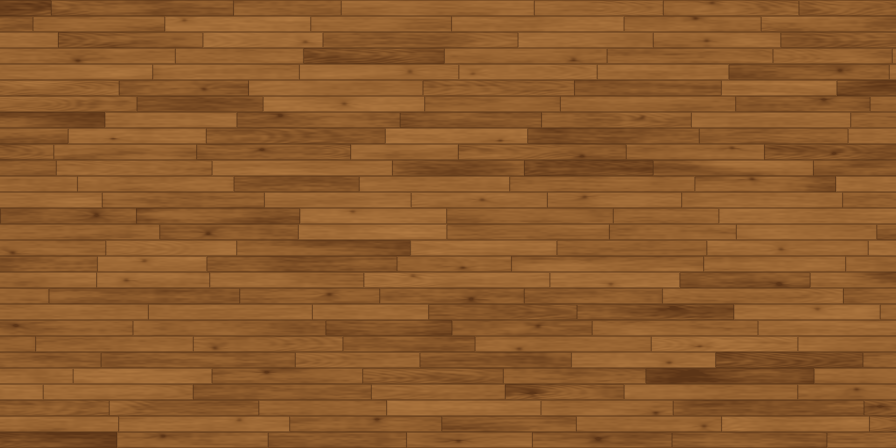
This texture is drawn by a Shadertoy shader. Its source:

```glsl
// Oiled oak strip floor: 28 rows of staggered planks of uneven length.
// Each plank gets its own tone, stretched-noise grain, arched growth rings
// and an occasional knot; thin dark seams separate the planks.

const float ROWS = 28.0;            // plank rows over the canvas height
const float PLANK_LENGTH = 0.3333;  // mean length, in canvas heights
const float LENGTH_JITTER = 0.34;   // joint shift, in mean lengths
const float SEAM_WIDTH = 0.0027;    // in canvas heights
const float SEAM_STRENGTH = 0.72;
const float JOINT_STRENGTH = 0.62;
const float TONE_SPREAD = 0.50;     // light to dark range between planks
const float DARK_CHANCE = 0.16;     // share of planks with dark heartwood
const float RING_CHANCE = 0.40;     // share of planks with arched rings
const float KNOT_CHANCE = 0.35;     // share of planks with a knot

const vec3 DARK_OAK  = vec3(0.41, 0.245, 0.11);
const vec3 MID_OAK   = vec3(0.572, 0.372, 0.182);
const vec3 LIGHT_OAK = vec3(0.67, 0.455, 0.24);
const vec3 SEAM_DARK = vec3(0.32, 0.19, 0.085);

float hash(vec2 p) {
    return fract(sin(dot(p, vec2(127.1, 311.7))) * 43758.5453);
}

float noise(vec2 p) {
    vec2 i = floor(p), f = fract(p);
    f = f * f * (3.0 - 2.0 * f);
    return mix(mix(hash(i), hash(i + vec2(1, 0)), f.x),
               mix(hash(i + vec2(0, 1)), hash(i + vec2(1, 1)), f.x), f.y);
}

// Position of the joint that opens plank k of a row
float jointAt(float k, float row) {
    return k + LENGTH_JITTER * hash(vec2(k, row) + 3.7);
}

// Pixel coverage of a line at distance d
float lineCover(float d, float width, float px) {
    return min(clamp(0.5 * (width + px) - d, 0.0, width) / px, 1.0);
}

// Wood tone offset; p in canvas heights, local.y runs -0.5..0.5 across a plank
float woodTone(vec2 p, vec2 local, float len, vec2 id) {
    vec2 q = p + 9.0 * vec2(hash(id + 1.3), hash(id + 2.9));

    // Knot: a dark core in a soft halo that bends the grain
    vec2 center = vec2(len * mix(0.1, 0.9, hash(id + 5.1)),
                       (hash(id + 6.3) - 0.5) * 0.7);
    vec2 k = (local - center) * vec2(1.0, 1.0 / ROWS);
    float hasKnot = step(hash(id + 7.7), KNOT_CHANCE);
    float halo = hasKnot * exp(-dot(k * vec2(45.0, 100.0), k * vec2(45.0, 100.0)));
    float core = hasKnot * exp(-dot(k * vec2(150.0, 260.0), k * vec2(150.0, 260.0)));
    q.y += halo * 0.006 * sign(k.y);

    // Broad streaks, fine fibres and short pores
    float wave = 0.008 * noise(q * vec2(7.0, 3.0));
    float streak = noise(vec2(q.x * 5.0, (q.y + wave) * 75.0)) - 0.5;
    float fibre = noise(vec2(q.x * 14.0, (q.y + wave) * 230.0)) - 0.5;
    float pore = noise(q * vec2(65.0, 290.0)) - 0.5;
    float patches = noise(q * vec2(11.0, 28.0)) - 0.5;

    // Arched rings along the plank's middle
    float arch = local.x * 70.0 + 26.0 * local.y * local.y
               + 7.0 * noise(q * vec2(9.0, 45.0));
    float rings = sin(arch * 2.0) * step(hash(id + 8.9), RING_CHANCE)
                * smoothstep(0.45, 0.75, noise(vec2(q.x * 6.0, id.y)));

    // Dark heartwood fading along some planks
    float heart = step(hash(id + 4.4), DARK_CHANCE)
                * smoothstep(0.1, 0.8, noise(vec2(q.x * 5.0, q.y * 22.0)));

    return TONE_SPREAD * (hash(id) - 0.5) + 0.26 * streak + 0.24 * fibre
         + 0.17 * pore + 0.22 * patches + 0.07 * rings
         - 0.42 * heart - 0.22 * halo - 0.40 * core;
}

vec3 oakColor(float tone) {
    vec3 c = mix(DARK_OAK, MID_OAK, clamp(tone * 2.0, -0.3, 1.0));
    return mix(c, LIGHT_OAK, clamp(tone * 2.0 - 1.0, 0.0, 1.2));
}

void mainImage(out vec4 fragColor, in vec2 fragCoord) {
    float px = 1.0 / iResolution.y;
    vec2 p = fragCoord * px;

    // Find the row, then the plank between two jittered joints
    float row = floor(p.y * ROWS);
    float s = p.x / PLANK_LENGTH + hash(vec2(row, 17.0)) + 1.0;
    float k = floor(s);
    if (s < jointAt(k, row)) k -= 1.0;
    float left = jointAt(k, row), right = jointAt(k + 1.0, row);

    // Wood
    float across = fract(p.y * ROWS);
    vec2 local = vec2((s - left) * PLANK_LENGTH, across - 0.5);
    float len = (right - left) * PLANK_LENGTH;
    vec3 color = oakColor(0.56 + woodTone(p, local, len, vec2(k, row)));

    // Seams between rows and joints between plank ends
    float rowDist = min(across, 1.0 - across) / ROWS;
    float endDist = min(local.x, len - local.x);
    float seam = max(SEAM_STRENGTH * lineCover(rowDist, SEAM_WIDTH, px),
                     JOINT_STRENGTH * lineCover(endDist, SEAM_WIDTH, px));
    fragColor = vec4(mix(color, SEAM_DARK, seam), 1.0);
}
```
